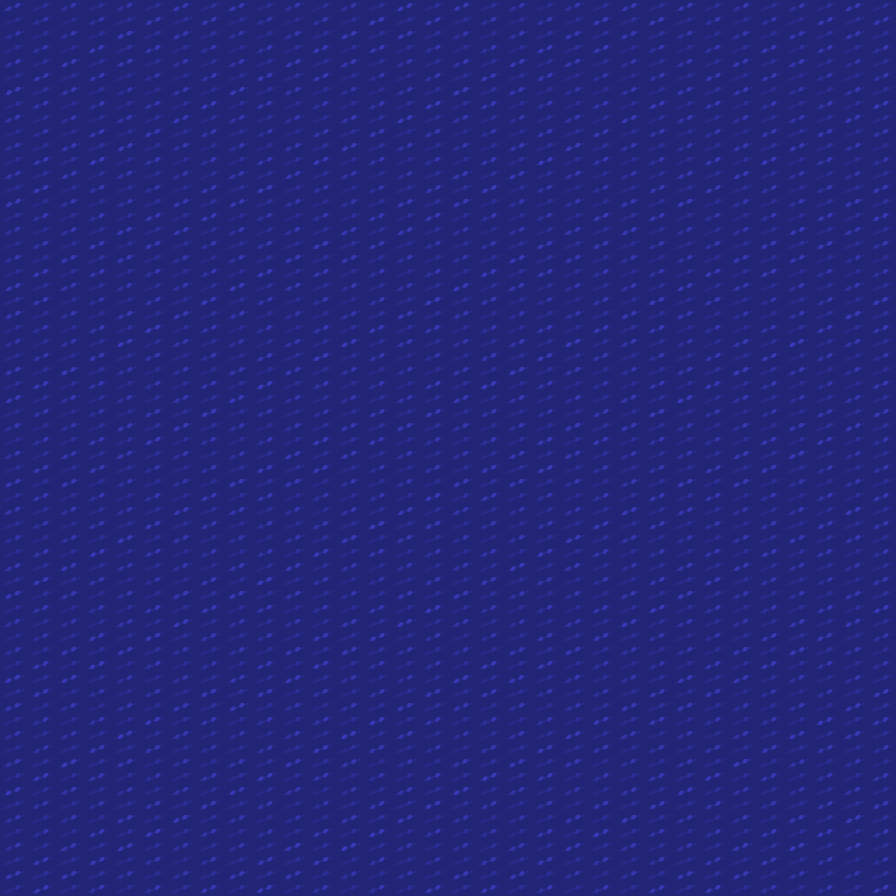
A WebGL 1 fragment shader for this texture:

```glsl
precision highp float;
// Deep blue twill cloth: short slanted ribs with staggered pairs of bright flecks.
uniform vec2 u_resolution;

#define REPEATS vec2(32.0, 64.0)
#define GROUND vec3(0.135, 0.142, 0.462)
#define RIB vec3(0.16, 0.163, 0.535)
#define FLECK_DIM vec3(0.18, 0.19, 0.61)
#define FLECK_BRIGHT vec3(0.218, 0.228, 0.72)
#define FLECK_RADIUS 0.0024
#define RIB_HALF_WIDTH 0.0013
#define RIB_HALF_LENGTH 0.0105
#define SLOPE 0.36
#define BANDS vec2(4.0, 9.0)
#define JITTER 0.03
#define WEAR 0.3

float hash(vec2 p) {
  return fract(sin(dot(p, vec2(127.1, 311.7))) * 43758.5453);
}

// Coverage of a slanted stroke; center is in cell units, its size in canvas units.
float stroke(vec2 local, vec2 center, float halfLength, float radius, float soft) {
  vec2 d = (local - center) / REPEATS;
  d.y -= SLOPE * d.x;
  d.x -= clamp(d.x, -halfLength, halfLength);
  return 1.0 - smoothstep(radius - soft, radius + soft, length(d));
}

void main() {
  vec2 uv = gl_FragCoord.xy / u_resolution;
  float soft = 0.45 / min(u_resolution.x, u_resolution.y);
  vec2 grid = uv * REPEATS;
  vec2 cell = mod(floor(grid), REPEATS);
  vec2 local = fract(grid);
  vec2 shift = (vec2(hash(cell + 17.0), hash(cell + 41.0)) - 0.5) * JITTER;

  // Broad diagonal bands and uneven wear change the strength of the threads.
  float band = 0.5 + 0.5 * cos(6.2831853 * (BANDS.y * uv.y - BANDS.x * uv.x));
  float strength = 1.0 - WEAR * (0.5 * hash(cell) + 0.5 * (1.0 - band));

  // Thin ribs, one short stroke in every cell.
  float rib = stroke(local, vec2(0.5, 0.5) + shift, RIB_HALF_LENGTH, RIB_HALF_WIDTH, soft);
  vec3 color = mix(GROUND, RIB, rib * strength);

  // Staggered cells hold two bright flecks; those between hold dim ones.
  float first = stroke(local, vec2(0.3125, 0.375) + shift, 0.0004, FLECK_RADIUS, soft);
  float second = stroke(local, vec2(0.625, 0.625) + shift, 0.0004, FLECK_RADIUS, soft);
  float staggered = mod(cell.x + cell.y, 2.0);
  vec3 firstColor = mix(RIB, mix(FLECK_DIM, FLECK_BRIGHT, band), staggered);
  vec3 secondColor = mix(FLECK_DIM, FLECK_BRIGHT, staggered);
  color = mix(color, firstColor, first * strength);
  color = mix(color, secondColor, second * strength);

  gl_FragColor = vec4(color, 1.0);
}
```
